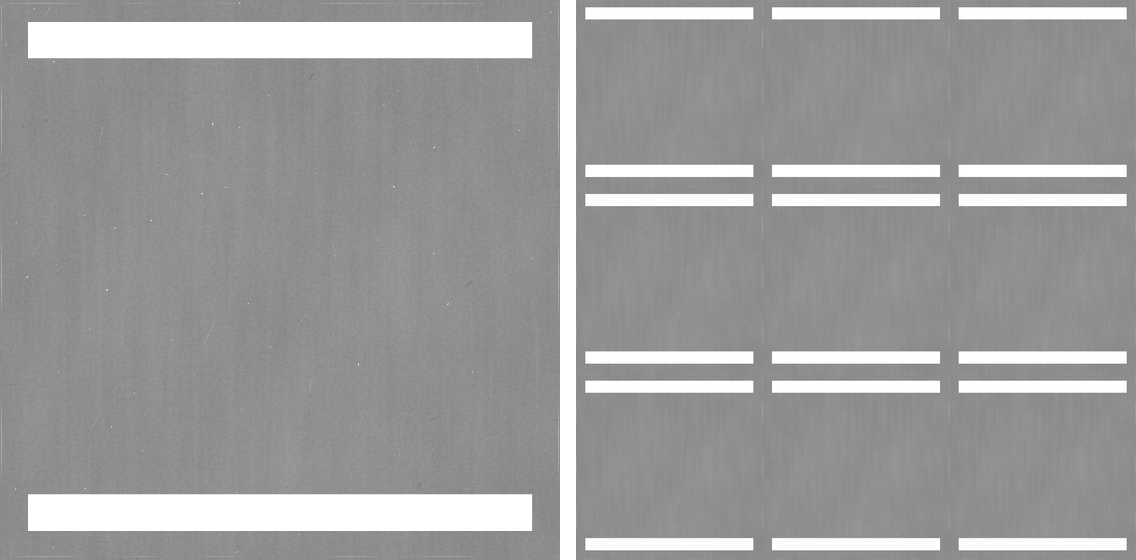
Left: one tile. Right: repeated 3 by 3.
Give the GLSL for this texture, as a three.js fragment shader.

```glsl
// Worn grey film plate with two white horizontal bars, faint mottling and dust.
// Wrapping gradient noise makes the stains, streaks and grain; capsules scattered
// on wrapping grids make specks and scratches, so the tile repeats without a seam.

varying vec2 vUv;

const float TAU = 6.2831853;
const vec3 PLATE_GREY = vec3(0.563);
const vec3 BAR_WHITE = vec3(1.0);
const vec2 BAR_HALF_SIZE = vec2(0.4502, 0.0326);
const vec2 TOP_BAR_CENTER = vec2(0.5003, 0.9284);
const vec2 LOW_BAR_CENTER = vec2(0.5003, 0.0846);
const float EDGE_SOFTNESS = 0.0007;

const float STAIN_STRENGTH = 0.036;
const float STREAK_STRENGTH = 0.014;
const float GRAIN_STRENGTH = 0.030;
const float RIM_SHADE = 0.014;
const float RIM_LINE_STRENGTH = 0.20;
const vec2 RIM_LINE_INSET = vec2(0.0022, 0.0056);
const float RIM_LINE_WIDTH = 0.0006;

const float DUST_STRENGTH = 0.36;
const float FLECK_STRENGTH = 0.055;
const float SMUDGE_STRENGTH = 0.09;
const float SCRATCH_STRENGTH = 0.14;
const float HAIR_STRENGTH = 0.045;

vec2 hash2(vec2 p) {
  vec3 q = fract(p.xyx * vec3(0.1031, 0.1030, 0.0973));
  q += dot(q, q.yzx + 33.33);
  return fract((q.xx + q.yz) * q.zy);
}

float latticeSlope(vec2 cell, vec2 offset, vec2 period) {
  float angle = TAU * hash2(mod(cell, period) + period * 1.7).x;
  return dot(vec2(cos(angle), sin(angle)), offset);
}

// Gradient noise that wraps after a whole number of cells
float noise(vec2 uv, vec2 period) {
  vec2 p = uv * period;
  vec2 i = floor(p);
  vec2 f = p - i;
  vec2 w = f * f * f * (f * (f * 6.0 - 15.0) + 10.0);
  vec2 e = vec2(1.0, 0.0);
  float low = mix(latticeSlope(i, f, period), latticeSlope(i + e.xy, f - e.xy, period), w.x);
  float high = mix(latticeSlope(i + e.yx, f - e.yx, period), latticeSlope(i + e.xx, f - e.xx, period), w.x);
  return mix(low, high, w.y);
}

float stains(vec2 uv) {
  float sum = 0.0;
  float gain = 0.6;
  vec2 period = vec2(4.0, 3.0);
  for (int octave = 0; octave < 5; octave++) {
    sum += gain * noise(uv, period);
    gain *= 0.6;
    period = period * 2.0 + 1.0;
  }
  return sum;
}

float box(vec2 p, vec2 halfSize) {
  vec2 d = abs(p) - halfSize;
  return length(max(d, 0.0)) + min(max(d.x, d.y), 0.0);
}

// Scattered capsules: size is half length and radius, turn is mean angle and spread
float marks(vec2 uv, float cells, float density, vec2 size, vec2 turn, float seed) {
  vec2 home = floor(uv * cells);
  float cover = 0.0;
  for (int y = -1; y <= 1; y++) {
    for (int x = -1; x <= 1; x++) {
      vec2 cell = home + vec2(float(x), float(y));
      vec2 key = mod(cell, cells) + seed;
      vec2 pick = hash2(key + 17.3);
      vec2 vary = hash2(key + 71.9);
      vec2 p = uv - (cell + hash2(key)) / cells;
      float angle = turn.x + turn.y * (vary.x - 0.5);
      vec2 axis = vec2(cos(angle), sin(angle));
      float along = dot(p, axis);
      float reach = size.x * mix(0.3, 1.0, vary.y);
      float radius = size.y * mix(0.6, 1.2, pick.y);
      float d = length(p - axis * clamp(along, -reach, reach)) - radius;
      float shape = 1.0 - smoothstep(-EDGE_SOFTNESS, EDGE_SOFTNESS, d);
      cover = max(cover, shape * step(pick.x, density) * mix(0.35, 1.0, vary.y));
    }
  }
  return cover;
}

// Broken pale lines just inside the rim
float rimLines(vec2 uv) {
  vec2 d = abs(min(uv, 1.0 - uv) - RIM_LINE_INSET);
  vec2 line = 1.0 - smoothstep(vec2(0.0), vec2(RIM_LINE_WIDTH + EDGE_SOFTNESS), d);
  float wear = smoothstep(-0.15, 0.4, noise(uv, vec2(7.0)));
  return max(line.x, line.y) * wear;
}

void main() {
  vec2 uv = vUv;

  // Plate tone
  vec2 rim = abs(uv - 0.5) * 2.0;
  float tone = STAIN_STRENGTH * stains(uv);
  tone += STREAK_STRENGTH * (noise(uv, vec2(38.0, 3.0)) + noise(uv, vec2(110.0, 6.0)));
  tone += GRAIN_STRENGTH * (noise(uv, vec2(231.0)) + 0.5 * noise(uv, vec2(117.0)));
  tone -= RIM_SHADE * pow(max(rim.x, rim.y), 4.0);

  // Dark flecks, smudges and hairs
  float ragged = 0.7 + 0.6 * noise(uv, vec2(160.0));
  tone -= FLECK_STRENGTH * ragged * marks(uv, 24.0, 0.5, vec2(0.004, 0.0009), vec2(1.2, 2.4), 3.0);
  tone -= SMUDGE_STRENGTH * ragged * marks(uv, 8.0, 0.2, vec2(0.006, 0.0025), vec2(0.6, 1.8), 41.0);
  tone -= HAIR_STRENGTH * ragged * marks(uv, 7.0, 0.3, vec2(0.045, 0.0003), vec2(0.3, 0.9), 83.0);

  // Pale scratches, dust and rim
  tone += SCRATCH_STRENGTH * marks(uv, 9.0, 0.13, vec2(0.022, 0.0004), vec2(1.4, 1.0), 127.0);
  tone += DUST_STRENGTH * marks(uv, 13.0, 0.28, vec2(0.0008, 0.0009), vec2(0.0, TAU), 211.0);
  tone += RIM_LINE_STRENGTH * rimLines(uv);

  // White bars
  float bars = min(box(uv - TOP_BAR_CENTER, BAR_HALF_SIZE), box(uv - LOW_BAR_CENTER, BAR_HALF_SIZE));
  float barMask = 1.0 - smoothstep(-EDGE_SOFTNESS, EDGE_SOFTNESS, bars);
  gl_FragColor = vec4(mix(PLATE_GREY + tone, BAR_WHITE, barMask), 1.0);
}
```
